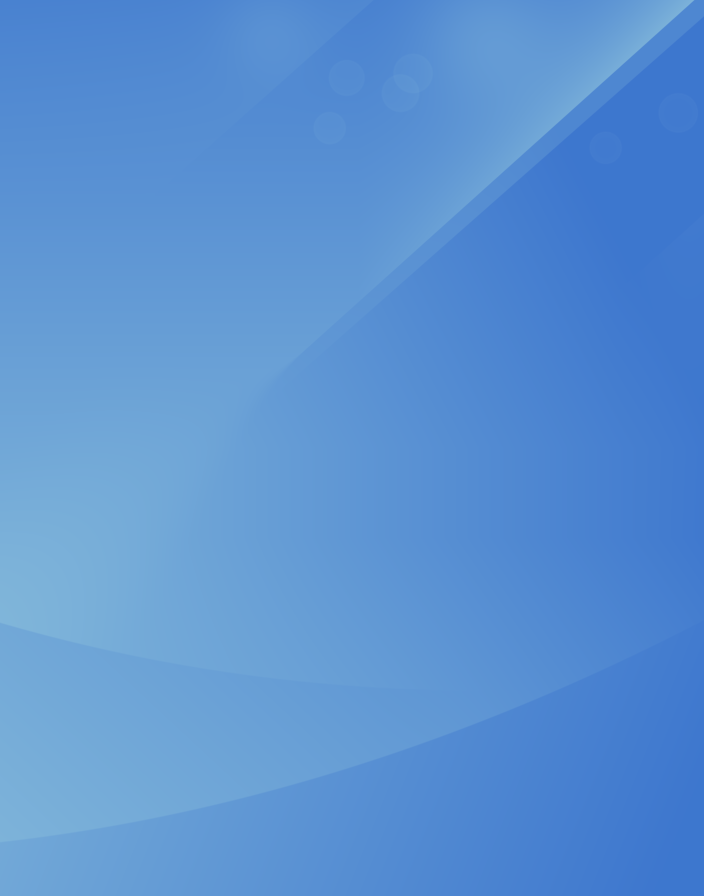
Give the GLSL for this background, as a Shadertoy shader.

```glsl
// Antialiased mask: 1 where d is positive
float edge(float d) {
    float w = 1.0 / iResolution.y;
    return smoothstep(-w, w, d);
}

float glow(vec2 p, vec2 centre, float radius) {
    vec2 q = (p - centre) / radius;
    return exp(-dot(q, q));
}

// Sky above the main diagonal, brightening towards the beam
float upperTone(vec2 p, float beamHeight) {
    float tone = 0.17 + 1.17 * (1.0 - p.y);
    tone += 2.0 * max(p.x - 0.4, 0.0) * exp(-max(beamHeight, 0.0) / 0.13);
    tone += 0.26 * glow(p, vec2(0.54, 0.965), 0.075);
    tone += 0.14 * glow(p, vec2(0.30, 0.967), 0.055);

    // Faint upper fold, dissolving towards its lower end
    float fold = p.y - 1.0 - 0.89 * (p.x - 0.417);
    float fade = smoothstep(0.76, 1.0, p.y);
    tone += 0.10 * fade * edge(fold) * exp(-max(fold, 0.0) / 0.2);
    return tone;
}

// Broad field below the diagonal, darkening to the right
float fieldTone(vec2 p) {
    float tone = 0.95 - 1.15 * p.x;
    tone -= 0.6 * max(p.y - 0.5, 0.0);
    tone += 0.8 * max(0.4 - p.y, 0.0) * smoothstep(0.0, 0.5, p.x);
    tone = max(tone, 0.02);

    float crease = 0.76 + 0.9 * (p.x - 0.784) - p.y;
    tone += 0.05 * smoothstep(0.68, 0.78, p.x) * edge(crease)
          * exp(-max(crease, 0.0) / 0.15);
    return tone;
}

// Small translucent discs
float discs(vec2 p) {
    vec3 spots[6] = vec3[6](
        vec3(0.387, 0.913, 0.020), vec3(0.461, 0.918, 0.022),
        vec3(0.447, 0.896, 0.021), vec3(0.368, 0.857, 0.018),
        vec3(0.676, 0.835, 0.018), vec3(0.757, 0.874, 0.022));
    float sum = 0.0;
    for (int i = 0; i < 6; i++) {
        float d = spots[i].z - length(p - spots[i].xy);
        sum += edge(d) * (0.055 + 0.03 * exp(-abs(d) / 0.003));
    }
    return sum;
}

void mainImage(out vec4 fragColor, in vec2 fragCoord) {
    vec2 p = fragCoord / iResolution.y;

    // Diagonal beam: crisp at the top right, soft at the lower left
    float beam = p.y - 0.59 - 0.899 * (p.x - 0.319);
    float softness = mix(0.2, 1.0 / iResolution.y, smoothstep(0.1, 0.34, p.x));
    float above = smoothstep(-softness, softness, beam);

    // Narrow strip along the lower side of the beam
    float strip = edge(p.y - 0.668 - 0.882 * (p.x - 0.430));
    float field = fieldTone(p) + 0.24 * strip * smoothstep(0.28, 0.62, p.x);
    float tone = mix(field, upperTone(p, beam), above);

    // Pale wave, fading into the field on the right
    float waveTop = 0.229 + 0.076 * pow(abs(0.55 - p.x) / 0.55, 2.1);
    float waveTone = 0.93 - 0.65 * p.x - 0.7 * (p.y - 0.06);
    float waveFade = 1.0 - smoothstep(0.42, 0.62, p.x);
    tone = mix(tone, waveTone, edge(waveTop - p.y) * waveFade);

    // Dark sweep across the bottom
    float sweepTop = 0.06 + p.x * (0.112 + 0.259 * p.x);
    float sweepTone = max(0.75 - p.x + 0.4 * p.y, 0.02);
    tone = mix(tone, sweepTone, edge(sweepTop - p.y));

    tone = clamp(tone + discs(p), 0.0, 1.0);
    vec3 deepBlue = vec3(0.235, 0.46, 0.807);
    vec3 paleBlue = vec3(0.51, 0.72, 0.855);
    fragColor = vec4(mix(deepBlue, paleBlue, tone), 1.0);
}
```
